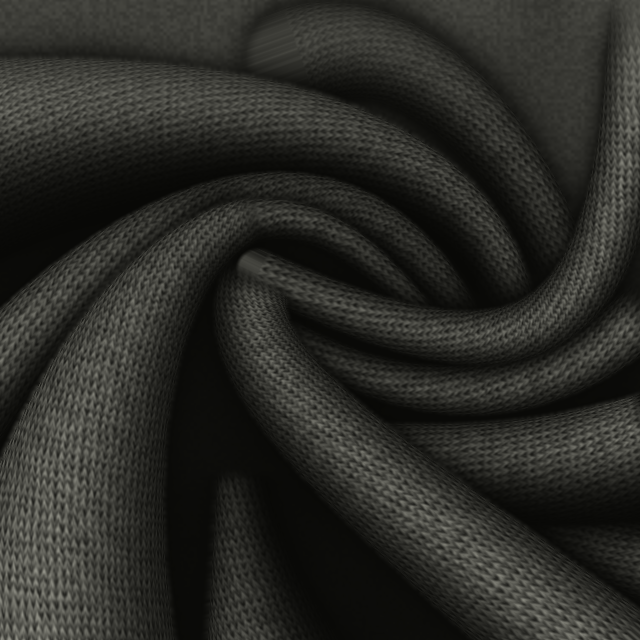
Reproduce this texture procedurally as a three.js fragment shader.

```glsl
varying vec2 vUv;

const float TAU = 6.2831853;
const float STITCH = 0.0125;

float hash(vec2 p) {
  return fract(sin(dot(p, vec2(127.1, 311.7))) * 43758.54);
}

float noise(vec2 p) {
  vec2 i = floor(p), f = fract(p);
  f = f * f * (3.0 - 2.0 * f);
  return mix(mix(hash(i), hash(i + vec2(1, 0)), f.x),
             mix(hash(i + vec2(0, 1)), hash(i + vec2(1, 1)), f.x), f.y);
}

vec2 bezier(vec2 a, vec2 b, vec2 c, vec2 d, float t) {
  float u = 1.0 - t;
  return u * u * u * a + 3.0 * u * u * t * b + 3.0 * u * t * t * c + t * t * t * d;
}

vec2 bezierSlope(vec2 a, vec2 b, vec2 c, vec2 d, float t) {
  float u = 1.0 - t;
  return 3.0 * (u * u * (b - a) + 2.0 * u * t * (c - b) + t * t * (d - c));
}

// Curve parameter nearest to p: coarse search, then Newton steps
float nearest(vec2 p, vec2 a, vec2 b, vec2 c, vec2 d) {
  float best = 1e5, t = 0.0;
  for (int i = 0; i <= 20; i++) {
    float k = float(i) / 20.0;
    vec2 v = p - bezier(a, b, c, d, k);
    if (dot(v, v) < best) { best = dot(v, v); t = k; }
  }
  for (int i = 0; i < 4; i++) {
    vec2 v = bezier(a, b, c, d, t) - p;
    vec2 slope = bezierSlope(a, b, c, d, t);
    vec2 bend = 6.0 * mix(c - 2.0 * b + a, d - 2.0 * c + b, t);
    float curve = max(dot(slope, slope) + dot(v, bend), 0.3 * dot(slope, slope));
    t = clamp(t - clamp(dot(v, slope) / curve, -0.05, 0.05), 0.0, 1.0);
  }
  return t;
}

// Columns of small V stitches with irregular yarn
float knit(vec2 q) {
  q += 0.35 * (vec2(noise(q * 0.4), noise(q * 0.4 + 31.0)) - 0.5);
  float across = abs(fract(q.x) - 0.5);
  float rib = 0.5 + 0.5 * cos(TAU * q.x);
  float loops = 0.5 + 0.5 * cos(TAU * (q.y + across * 1.3));
  float yarn = noise(q * 2.6);
  return 0.48 + 0.42 * rib + 0.32 * loops + 0.5 * (yarn - 0.5);
}

// Rounded fold along a curve; width and light run from its start to its end
void fold(inout float lum, vec2 p, vec2 a, vec2 b, vec2 c, vec2 d,
          vec2 width, vec2 light, float peak, float falloff, float soft) {
  float t = nearest(p, a, b, c, d);
  vec2 v = p - bezier(a, b, c, d, t);
  vec2 dir = normalize(bezierSlope(a, b, c, d, t));
  float dist = length(v);
  float w = mix(width.x, width.y, t * sqrt(t));
  float side = clamp((v.x * dir.y - v.y * dir.x) / w, -0.98, 0.98);
  float fade = smoothstep(0.0, 0.1, t);

  float span = 0.9 * (length(b - a) + length(c - b) + length(d - c));
  vec2 cloth = vec2(asin(side) * w, t * span) / STITCH;
  cloth.x += 0.22 * cloth.y;
  float sharp = mix(1.0, 0.4, smoothstep(0.72, 1.0, p.y));
  float weave = mix(1.0, knit(cloth), sharp);
  float shade = mix(light.x, light.y, t) * exp(-falloff * (side - peak) * (side - peak));

  float shadow = exp(-max(dist - w, 0.0) / 0.024);
  lum *= 1.0 - 0.72 * fade * shadow;
  float cover = fade * (1.0 - smoothstep(w - soft, w + soft, dist));
  lum = mix(lum, shade * weave, cover);
}

void main() {
  vec2 p = vUv;

  // Blurred cloth behind
  float lum = mix(0.02, 0.27, smoothstep(0.58, 0.92, p.y + 0.2 * (p.x - 0.5)));
  lum *= 0.65 + 0.6 * noise(p * vec2(7.0, 6.0) + 3.0);
  lum *= 0.85 + 0.3 * noise(p * 190.0);

  // Upper folds
  fold(lum, p, vec2(0.885, 0.557), vec2(0.833, 0.74), vec2(0.651, 0.974), vec2(0.469, 0.909),
       vec2(0.046, 0.085), vec2(0.17, 0.25), 0.3, 1.5, 0.018);
  fold(lum, p, vec2(0.8, 0.492), vec2(0.742, 0.857), vec2(0.195, 0.818), vec2(-0.078, 0.74),
       vec2(0.042, 0.169), vec2(0.2, 0.34), 0.5, 2.2, 0.007);

  // Left arcs and the broad sheet below them
  fold(lum, p, vec2(0.729, 0.479), vec2(0.56, 0.831), vec2(0.221, 0.7), vec2(-0.052, 0.362),
       vec2(0.034, 0.072), vec2(0.15, 0.35), 0.3, 1.5, 0.004);
  fold(lum, p, vec2(0.378, 0.271), vec2(0.378, 0.167), vec2(0.404, 0.063), vec2(0.43, -0.042),
       vec2(0.039, 0.117), vec2(0.09, 0.28), 0.4, 1.9, 0.012);
  fold(lum, p, vec2(0.671, 0.492), vec2(0.573, 0.609), vec2(0.482, 0.694), vec2(0.345, 0.642),
       vec2(0.024, 0.036), vec2(0.15, 0.28), 0.3, 1.7, 0.004);
  fold(lum, p, vec2(0.417, 0.664), vec2(0.247, 0.635), vec2(0.104, 0.349), vec2(0.091, -0.042),
       vec2(0.033, 0.195), vec2(0.25, 0.4), 0.3, 1.0, 0.006);

  // Right folds, lowest first
  fold(lum, p, vec2(1.068, 0.102), vec2(0.99, 0.128), vec2(0.911, 0.154), vec2(0.846, 0.193),
       vec2(0.065, 0.04), vec2(0.27, 0.05), 0.0, 1.9, 0.015);
  fold(lum, p, vec2(1.042, 0.297), vec2(0.885, 0.251), vec2(0.729, 0.258), vec2(0.573, 0.29),
       vec2(0.098, 0.052), vec2(0.35, 0.22), 0.45, 1.9, 0.005);
  fold(lum, p, vec2(1.029, 0.531), vec2(0.859, 0.362), vec2(0.651, 0.349), vec2(0.456, 0.473),
       vec2(0.049, 0.026), vec2(0.35, 0.22), 0.05, 1.7, 0.004);
  fold(lum, p, vec2(1.009, 1.052), vec2(0.99, 0.479), vec2(0.866, 0.353), vec2(0.404, 0.577),
       vec2(0.055, 0.034), vec2(0.37, 0.25), 0.1, 1.6, 0.004);

  // Central roll running to the lower right
  fold(lum, p, vec2(0.41, 0.577), vec2(0.312, 0.427), vec2(0.618, 0.232), vec2(0.938, -0.042),
       vec2(0.055, 0.11), vec2(0.27, 0.36), -0.1, 1.6, 0.005);

  vec3 warmBlack = vec3(0.03, 0.03, 0.022);
  gl_FragColor = vec4(warmBlack + lum * vec3(1.0, 1.0, 0.94), 1.0);
}
```
